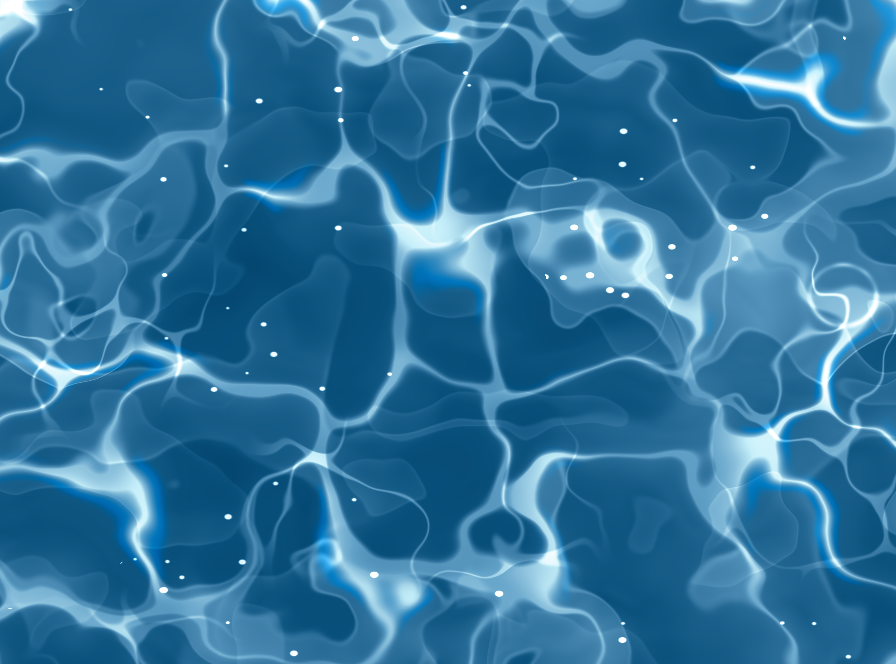
Write a WebGL 1 fragment shader that draws this texture.

```glsl
precision highp float;
// Sunlit pool water: rounded, warped Voronoi cells form the caustic net, pale
// sheets with bright rims border the cells, and noise contours add glassy folds.
// All light is summed into one tone, which a blue ramp turns into colour.
uniform vec2 u_resolution;

vec2 hash2(vec2 cell) {
  vec3 q = fract(cell.xyx * vec3(0.1031, 0.1030, 0.0973));
  q += dot(q, q.yzx + 33.33);
  return fract((q.xx + q.yz) * q.zy);
}

float noise(vec2 p) {
  vec2 i = floor(p), f = fract(p);
  f = f * f * f * (f * (f * 6.0 - 15.0) + 10.0);
  float low = mix(hash2(i).x, hash2(i + vec2(1.0, 0.0)).x, f.x);
  float high = mix(hash2(i + vec2(0.0, 1.0)).x, hash2(i + 1.0).x, f.x);
  return mix(low, high, f.y);
}

float fbm(vec2 p) {
  float sum = 0.0, gain = 0.57;
  for (int i = 0; i < 3; i++) {
    sum += gain * noise(p);
    p = mat2(1.6, 1.2, -1.2, 1.6) * p + 7.3;
    gain *= 0.5;
  }
  return sum;
}

vec2 warp(vec2 p, float amount, float seed) {
  return p + amount * (vec2(fbm(p + seed), fbm(p + seed + 31.7)) - 0.5);
}

// Distance to the Voronoi border, blended so that corners are round
float cellEdge(vec2 p, float roundness) {
  vec2 home = floor(p), nearest = vec2(0.0), owner = home;
  float best = 9.0;
  for (int y = -1; y <= 1; y++) for (int x = -1; x <= 1; x++) {
    vec2 cell = home + vec2(float(x), float(y));
    vec2 toSite = cell + hash2(cell) - p;
    float d = dot(toSite, toSite);
    if (d < best) { best = d; nearest = toSite; owner = cell; }
  }
  float sum = 0.0;
  for (int y = -2; y <= 2; y++) for (int x = -2; x <= 2; x++) {
    vec2 cell = owner + vec2(float(x), float(y));
    vec2 toSite = cell + hash2(cell) - p;
    vec2 gap = toSite - nearest;
    if (dot(gap, gap) > 0.0001)
      sum += exp(-roundness * dot(0.5 * (nearest + toSite), normalize(gap)));
  }
  return max(-log(sum) / roundness, 0.0);
}

float line(float x, float width) {
  return exp(-x * x / (width * width));
}

// A sheet of light: sharp bright rim on one side, soft fade on the other
float fold(vec2 p, float level, float rim) {
  float v = noise(p) - level;
  return smoothstep(-0.01, 0.025, v) * exp(-5.0 * max(v, 0.0)) + rim * line(v, 0.016);
}

// Small scattered highlights
float glints(vec2 p, float share) {
  vec2 cell = floor(p), rnd = hash2(cell + 17.0);
  vec2 offset = fract(p) - mix(vec2(0.3), vec2(0.7), hash2(cell + 53.0));
  float radius = mix(0.08, 0.2, rnd.y);
  return step(rnd.x, share) * smoothstep(radius + 0.06, radius - 0.06, length(offset * vec2(0.8, 1.1)));
}

vec3 waterRamp(float t) {
  vec3 c = mix(vec3(0.0, 0.25, 0.41), vec3(0.03, 0.31, 0.48), smoothstep(-0.15, 0.02, t));
  c = mix(c, vec3(0.14, 0.41, 0.58), clamp((t - 0.02) / 0.18, 0.0, 1.0));
  c = mix(c, vec3(0.27, 0.52, 0.68), clamp((t - 0.20) / 0.22, 0.0, 1.0));
  c = mix(c, vec3(0.38, 0.63, 0.78), clamp((t - 0.42) / 0.20, 0.0, 1.0));
  c = mix(c, vec3(0.54, 0.75, 0.86), clamp((t - 0.62) / 0.18, 0.0, 1.0));
  c = mix(c, vec3(0.78, 0.94, 0.98), clamp((t - 0.80) / 0.20, 0.0, 1.0));
  return mix(c, vec3(1.0), clamp((t - 1.0) / 0.25, 0.0, 1.0));
}

void main() {
  vec2 p = gl_FragCoord.xy / u_resolution.y;
  vec2 net = warp(p * vec2(3.8, 4.4) + 3.0, 1.3, 11.0);

  // Depth: broad light and faint ripples
  float tone = -0.06 + 0.22 * noise(p * 1.7 + 5.0) + 0.2 * (fbm(net * vec2(1.4, 2.2)) - 0.5);
  tone += 0.1 * smoothstep(0.75, 1.25, p.x);

  // Pale sheets along the cell borders
  float edge = cellEdge(net, 14.0);
  float sheetWidth = 0.25 * smoothstep(0.38, 0.75, noise(net * 0.9 + 41.0));
  float sheet = smoothstep(0.015, -0.015, edge - sheetWidth);
  float sparkle = noise(net * 1.8 + 23.0);
  tone += sheet * (0.08 + 0.26 * fbm(net * 1.7 + 9.0));
  tone += 0.4 * sparkle * line(edge - sheetWidth, 0.014) * smoothstep(0.02, 0.06, sheetWidth);

  // Bright caustic net with a soft halo
  float flare = sparkle * sparkle;
  float core = line(edge, mix(0.014, 0.045, flare));
  tone += (0.18 + 0.75 * flare) * core + 0.11 * exp(-12.0 * edge);

  // Glassy folds and thin secondary filaments
  vec2 glass = warp(p * 4.6 + 19.0, 1.5, 3.0);
  tone += 0.15 * fold(glass, 0.56, 1.6 * sparkle);
  tone += 0.10 * fold(glass * vec2(1.5, 1.9) + 8.0, 0.6, 1.5 * sparkle);
  float fine = cellEdge(warp(p * 5.5 + 60.0, 1.6, 27.0), 18.0);
  tone += 0.45 * line(fine, 0.018) * smoothstep(0.45, 0.8, noise(p * 4.0 + 71.0));

  // One air bubble and the glints
  vec2 bubble = p - vec2(1.27, 0.555);
  float ring = length(bubble * vec2(1.0, 1.08)) - 0.05;
  tone += line(ring, 0.004) * (0.2 + 0.4 * noise(bubble * 40.0 + 90.0));
  tone += 1.1 * glints(p * 42.0, 0.06 * smoothstep(0.5, 0.65, noise(p * 3.0 + 13.0)));

  // Blue fringes beside the strongest flares
  float fringe = line(edge - 0.06, 0.025) * smoothstep(0.4, 0.65, flare);
  vec3 colour = waterRamp(tone) + fringe * vec3(-0.16, 0.05, 0.16);
  gl_FragColor = vec4(clamp(colour, 0.0, 1.0), 1.0);
}
```
